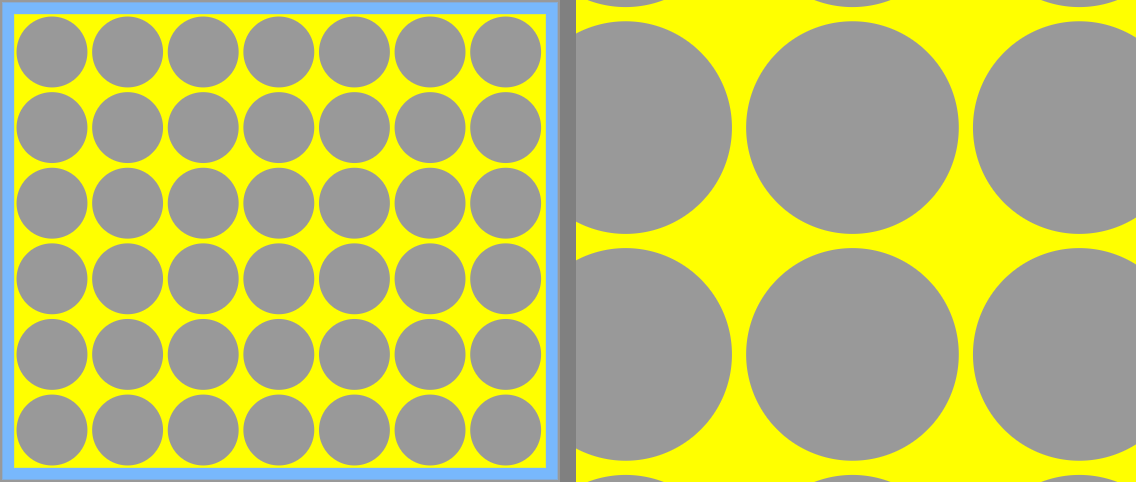
Left, the full canvas; right, a detail of the centre.
Write a Shadertoy shader that draws this pattern.

```glsl
// Grey discs in a 7 by 6 grid on a yellow panel with a blue frame and thin grey rim.
#define SHEET vec2(237.0, 204.0)   // canvas size in design units
#define GRID vec2(7.0, 6.0)        // discs across and down
#define PITCH 32.0                 // distance between disc centres
#define RADIUS 15.0                // disc radius
#define RIM 1.0                    // width of the outer grey line
#define FRAME 5.0                  // width of the blue band
#define GREY vec3(0.60)
#define BLUE vec3(0.47, 0.72, 0.99)
#define YELLOW vec3(1.0, 1.0, 0.0)

// Signed distance to the sheet's rectangle, shrunk by an inset on every side.
float insetBox(vec2 p, float inset) {
    vec2 d = abs(p - 0.5 * SHEET) - 0.5 * SHEET + inset;
    return max(d.x, d.y);
}

// Signed distance to the nearest disc, with the grid starting inside the frame.
float discGrid(vec2 p) {
    vec2 q = p - (RIM + FRAME);
    vec2 cell = clamp(floor(q / PITCH), vec2(0.0), GRID - 1.0);
    return length(q - (cell + 0.5) * PITCH) - RADIUS;
}

// Coverage of a shape, softened over one pixel.
float coverage(float dist, float pixel) {
    return clamp(0.5 - dist / pixel, 0.0, 1.0);
}

void mainImage(out vec4 fragColor, in vec2 fragCoord) {
    vec2 p = fragCoord / iResolution.xy * SHEET;
    float pixel = SHEET.y / iResolution.y;

    // Layers from back to front: rim, frame, panel, discs
    vec3 colour = GREY;
    colour = mix(colour, BLUE, coverage(insetBox(p, RIM), pixel));
    colour = mix(colour, YELLOW, coverage(insetBox(p, RIM + FRAME), pixel));
    colour = mix(colour, GREY, coverage(discGrid(p), pixel));

    fragColor = vec4(colour, 1.0);
}
```
